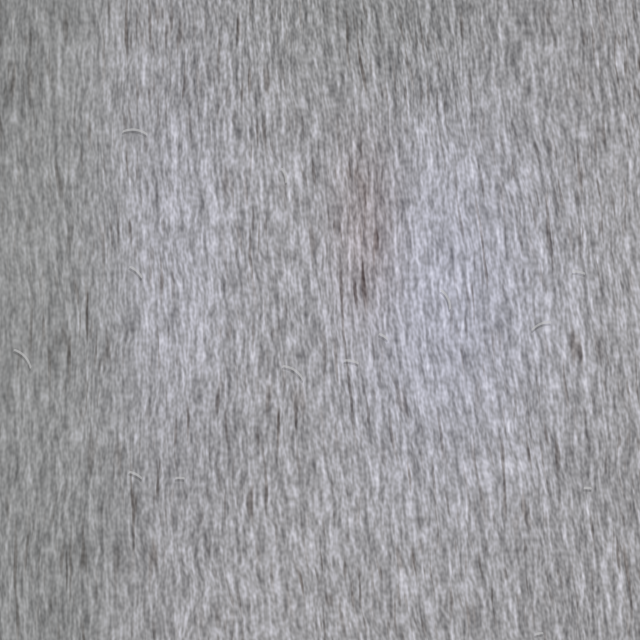
Write a Shadertoy shader that draws this texture.

```glsl
const vec3 WOOD_GREY = vec3(0.622, 0.619, 0.627);
const vec3 SHADE_OLIVE = vec3(0.075, 0.068, 0.076);
const vec3 SHEEN_BLUE = vec3(0.055, 0.062, 0.092);
const vec3 PORE_BROWN = vec3(0.155, 0.170, 0.182);
const vec3 STAIN_BROWN = vec3(0.025, 0.050, 0.060);
const vec3 SPLINTER_LIGHT = vec3(0.76, 0.76, 0.76);

// Integer hash giving two values in 0..1
vec2 hash2(ivec2 cell, uint seed) {
    uvec2 q = uvec2(cell) * uvec2(1597334673u, 3812015801u);
    uint h = (q.x ^ q.y ^ (seed * 668265263u)) * 1597334673u;
    h = (h ^ (h >> 15)) * 2246822519u;
    h ^= h >> 13;
    return vec2(h & 65535u, h >> 16) / 65535.0;
}

float cornerSlope(ivec2 cell, vec2 offset, uint seed) {
    float angle = 6.28318 * hash2(cell, seed).x;
    return dot(vec2(cos(angle), sin(angle)), offset);
}

// Gradient noise, roughly -0.7..0.7
float noise(vec2 p, uint seed) {
    ivec2 c = ivec2(floor(p));
    vec2 f = fract(p);
    vec2 w = f * f * f * (f * (f * 6.0 - 15.0) + 10.0);
    float low = mix(cornerSlope(c, f, seed),
                    cornerSlope(c + ivec2(1, 0), f - vec2(1, 0), seed), w.x);
    float high = mix(cornerSlope(c + ivec2(0, 1), f - vec2(0, 1), seed),
                     cornerSlope(c + ivec2(1, 1), f - vec2(1, 1), seed), w.x);
    return mix(low, high, w.y);
}

float softSpot(vec2 p, vec2 center, vec2 radius) {
    vec2 d = (p - center) / radius;
    return exp(-dot(d, d));
}

// Lean and waver of the fibres
vec2 bendGrain(vec2 p) {
    float lean = mix(0.01, 0.11, smoothstep(0.1, 0.8, p.x));
    float waver = 0.012 * noise(p * vec2(5.0, 3.0), 1u)
                + 0.004 * noise(p * vec2(22.0, 14.0), 2u);
    return vec2(p.x + lean * (p.y - 0.5) + waver, p.y);
}

// Raised fibres, from long strands to short grit
float fibreRelief(vec2 g) {
    return 0.075 * noise(g * vec2(58.0, 5.0), 3u)
         + 0.145 * noise(g * vec2(118.0, 17.0), 4u)
         + 0.150 * noise(g * vec2(190.0, 46.0), 5u)
         + 0.110 * noise(g * vec2(225.0, 125.0), 6u);
}

// Thin dark slits, gathered in clusters
float poreSlits(vec2 g, vec2 frequency, uint seed) {
    float slit = smoothstep(0.16, 0.52, noise(g * frequency, seed));
    float cluster = smoothstep(-0.35, 0.4, noise(g * vec2(11.0, 5.0), seed + 20u));
    return slit * cluster;
}

// Broad light and shade over the board
vec3 boardTone(vec2 p) {
    float cloud = noise(p * vec2(4.0, 2.5), 8u) + 0.5 * noise(p * vec2(14.0, 5.0), 9u);
    float leftShade = 1.0 - smoothstep(0.08, 0.27, p.x + 0.04 * cloud);
    float topShade = softSpot(p, vec2(0.56, 1.0), vec2(0.22, 0.16));
    float sheen = softSpot(p, vec2(0.70, 0.53), vec2(0.17, 0.27))
                + 0.45 * softSpot(p, vec2(0.28, 0.60), vec2(0.12, 0.35));
    float stain = softSpot(p, vec2(0.57, 0.64), vec2(0.05, 0.13));
    return WOOD_GREY + 0.045 * cloud
         - SHADE_OLIVE * (0.85 * leftShade + 0.7 * topShade)
         + SHEEN_BLUE * sheen - STAIN_BROWN * stain;
}

// Coverage of a short curled splinter
float splinter(vec2 p, vec2 center, float angle, float halfLength) {
    vec2 d = p - center;
    vec2 q = vec2(dot(d, vec2(cos(angle), sin(angle))),
                  dot(d, vec2(-sin(angle), cos(angle))));
    q.y += 14.0 * q.x * q.x;
    q.x -= clamp(q.x, -halfLength, halfLength);
    return 1.0 - smoothstep(0.0006, 0.0030, length(q));
}

vec3 addSplinters(vec3 color, vec2 p) {
    for (int i = 0; i < 14; i++) {
        vec2 center = hash2(ivec2(i, 3), 31u);
        vec2 form = hash2(ivec2(i, 7), 32u);
        float angle = mix(-1.3, 0.4, form.x);
        float halfLength = mix(0.004, 0.018, form.y);
        float shadow = splinter(p + vec2(0.001, 0.004), center, angle, halfLength);
        float lit = splinter(p, center, angle, halfLength);
        color = mix(color, color * 0.78, 0.6 * shadow);
        color = mix(color, SPLINTER_LIGHT, 0.6 * lit);
    }
    return color;
}

void mainImage(out vec4 fragColor, in vec2 fragCoord) {
    vec2 p = fragCoord / iResolution.xy;
    vec2 grain = bendGrain(p);

    float contrast = mix(0.8, 1.1, smoothstep(0.05, 0.35, p.x));
    float pores = poreSlits(grain, vec2(105.0, 12.0), 10u)
                + 0.6 * poreSlits(grain, vec2(150.0, 24.0), 11u);

    vec3 color = boardTone(p) + contrast * fibreRelief(grain);
    color -= contrast * PORE_BROWN * min(pores, 1.2);
    color.b += 0.018 * smoothstep(0.6, 0.76, color.g);
    color = addSplinters(color, p);

    fragColor = vec4(clamp(color, 0.0, 1.0), 1.0);
}
```
